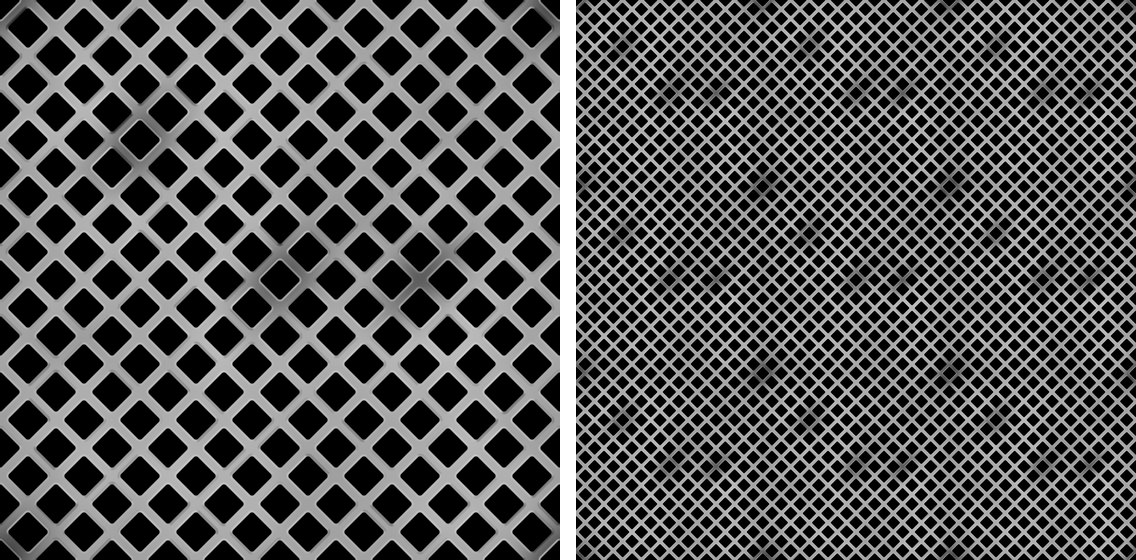
Left: one tile. Right: repeated 3 by 3.
This texture is drawn by a WebGL 1 fragment shader. Its source:

```glsl
precision highp float;
// Tiling diagonal metal grille: rounded diamond holes, bevelled rims, smoky reflections.

uniform vec2 u_resolution;

#define REPEATS 10.0        // hole pairs across and down
#define HOLE_SIZE 0.372     // hole half side, in units of the hole pitch
#define CORNER 0.075        // hole corner radius
#define RIM_WIDTH 0.045     // bevel around each hole
#define METAL_TONE 0.675
#define RIM_LIGHT 0.07
#define STREAK_DEPTH 0.34
#define STREAK_SIZE vec2(0.095, 0.055)
#define CLOUD_DEPTH 0.17
#define WALL_SHADE 0.30

float hash(vec2 p) {
  return fract(sin(dot(p, vec2(127.1, 311.7))) * 43758.5453);
}

// Value noise that wraps after a whole number of cells
float wrapNoise(vec2 uv, float cells) {
  vec2 p = uv * cells;
  vec2 i = floor(p);
  vec2 f = fract(p);
  f = f * f * (3.0 - 2.0 * f);
  vec2 lo = mod(i, cells);
  vec2 hi = mod(i + 1.0, cells);
  return mix(mix(hash(lo), hash(vec2(hi.x, lo.y)), f.x),
             mix(hash(vec2(lo.x, hi.y)), hash(hi), f.x), f.y);
}

// Reflected surroundings: soft clouds and a chain of dark diagonal streaks
float reflection(vec2 uv) {
  float clouds = 0.65 * wrapNoise(uv, 5.0) + 0.35 * wrapNoise(uv, 13.0);
  float dark = 0.0;
  for (int i = 0; i < 4; i++) {
    float k = float(i);
    vec2 center = vec2(0.25 * k, max(1.0 - 0.25 * k, 0.5));
    vec2 d = fract(uv - center + 0.5) - 0.5;
    vec2 along = vec2(d.x + d.y, d.x - d.y) * 0.7071 / STREAK_SIZE;
    dark += exp(-dot(along, along));
  }
  return METAL_TONE + CLOUD_DEPTH * (clouds - 0.5) - STREAK_DEPTH * min(dark, 1.0);
}

void main() {
  vec2 uv = gl_FragCoord.xy / u_resolution;
  float blur = 0.75 * 1.4142 * REPEATS / min(u_resolution.x, u_resolution.y);

  // Diagonal lattice with one hole at every whole coordinate
  vec2 p = uv * REPEATS;
  vec2 q = vec2(p.x + p.y, p.x - p.y);
  vec2 id = floor(q + 0.5);
  vec2 local = q - id;
  vec2 holeKey = mod(vec2(id.x + id.y, id.x - id.y), 2.0 * REPEATS);

  // Rounded square distance and its outward direction on the canvas
  vec2 a = abs(local) - HOLE_SIZE + CORNER;
  float dist = length(max(a, 0.0)) + min(max(a.x, a.y), 0.0) - CORNER;
  vec2 n = normalize(max(a, 0.0) + 0.0001) * sign(local);
  n = vec2(n.x + n.y, n.x - n.y) * 0.7071;

  // Flat bars
  float metal = reflection(uv);

  // Each hole leans its own way, darkening one stretch of its outer wall
  float lean = 6.2832 * hash(holeKey + 3.0);
  float facing = dot(n, vec2(cos(lean), sin(lean)));
  float wall = smoothstep(0.45, 0.95, facing) * (0.25 + 0.75 * hash(holeKey + 9.0));
  float outside = 1.0 - smoothstep(RIM_WIDTH, RIM_WIDTH + 0.045, dist);
  float tone = metal - 0.5 * WALL_SHADE * wall * outside;

  // Bevelled rim catches light from a little further away
  float rimTone = reflection(uv + n * 0.045) + RIM_LIGHT;
  rimTone += 0.03 * dot(n, vec2(-0.6, 0.8)) - WALL_SHADE * wall * 0.6;
  float rim = 1.0 - smoothstep(RIM_WIDTH - blur, RIM_WIDTH + blur, dist);
  tone = mix(tone, rimTone, rim);

  // Open holes
  tone *= smoothstep(-blur, blur, dist);
  gl_FragColor = vec4(vec3(clamp(tone, 0.0, 1.0)), 1.0);
}
```
